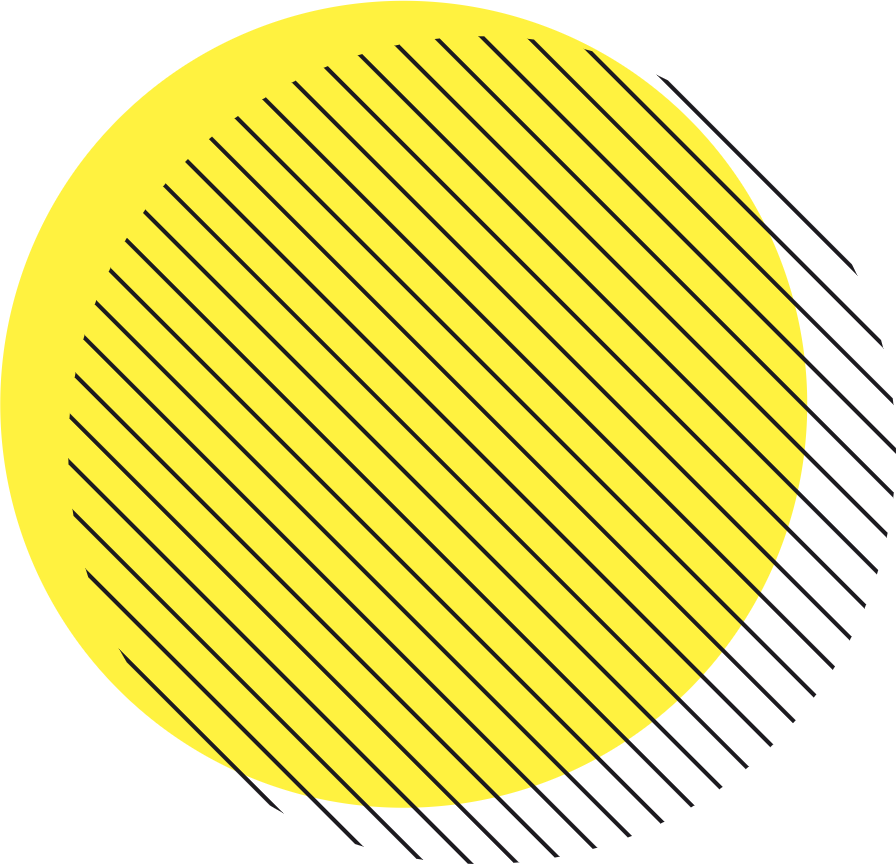
Give the GLSL for this background, as a Shadertoy shader.

```glsl
// A flat yellow disc on white, overlaid by a second, offset disc made only of
// thin dark diagonal stripes. Both are distance functions: the stripes are a
// repeated band along one axis, intersected with the offset disc.

const vec3 WHITE  = vec3(1.0);
const vec3 YELLOW = vec3(1.0, 0.95, 0.25);
const vec3 INK    = vec3(0.11, 0.10, 0.12);

// Signed distance to a disc
float discDistance(vec2 p, vec2 center, float radius) {
    return length(p - center) - radius;
}

// Signed distance to endless parallel stripes across the unit vector "axis"
float stripeDistance(vec2 p, vec2 axis, float offset, float spacing, float halfWidth) {
    float t = dot(p, axis) - offset;
    return abs(t - spacing * round(t / spacing)) - halfWidth;
}

// Smooth coverage of a shape, one pixel wide at its edge
float coverage(float dist, float pixel) {
    return clamp(0.5 - dist / pixel, 0.0, 1.0);
}

void mainImage(out vec4 fragColor, in vec2 fragCoord) {
    // The canvas height is one unit
    float pixel = 1.0 / iResolution.y;
    vec2 p = fragCoord * pixel;

    // Solid disc
    float solid = discDistance(p, vec2(0.4673, 0.5321), 0.467);
    vec3 color = mix(WHITE, YELLOW, coverage(solid, pixel));

    // Hatched disc, with stripes falling to the right at 45 degrees
    float outline = discDistance(p, vec2(0.558, 0.479), 0.479);
    float stripes = stripeDistance(p, vec2(sqrt(0.5)), 0.7284, 0.0381, 0.00236);
    color = mix(color, INK, coverage(max(stripes, outline), pixel));

    fragColor = vec4(color, 1.0);
}
```
